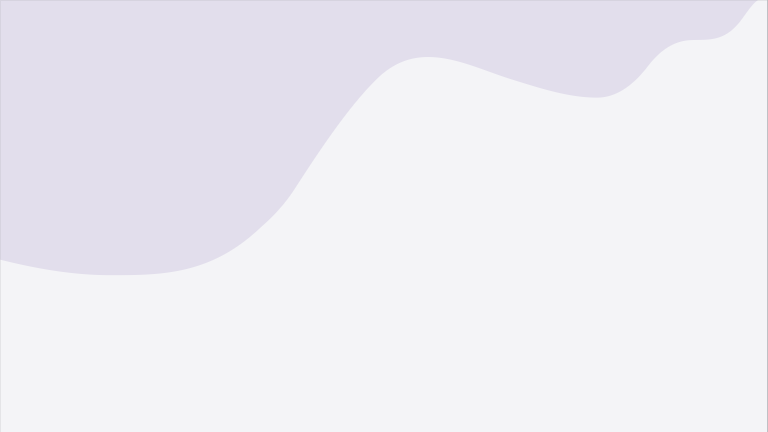
A WebGL 1 fragment shader for this background:

```glsl
precision highp float;
// A pale page with a lavender wave hanging from its top left corner.
// The wave's lower edge is a chain of cubic Hermite spans through a few
// knots; its slope gives a true edge distance for even smoothing.

uniform vec2 u_resolution;

const float ASPECT = 16.0 / 9.0;               // canvas height is one unit
const vec3 PAPER = vec3(0.957, 0.957, 0.969);
const vec3 LAVENDER = vec3(0.886, 0.871, 0.925);
const vec3 FRAME = vec3(0.70, 0.70, 0.72);
const float FRAME_WIDTH = 0.0023;
const float RIGHT_STRENGTH = 0.8;
const float FAINT_STRENGTH = 0.25;

// Knots of the wave edge: x, height, slope
const vec3 LEFT_EDGE   = vec3(0.000, 0.399, -0.25);
const vec3 BELLY       = vec3(0.255, 0.363, 0.0);
const vec3 RISE_START  = vec3(0.593, 0.464, 0.90);
const vec3 RISE_STEEP  = vec3(0.683, 0.564, 1.55);
const vec3 SHOULDER    = vec3(0.870, 0.815, 1.0);
const vec3 CREST       = vec3(0.991, 0.868, 0.0);
const vec3 DESCENT     = vec3(1.185, 0.816, -0.31);
const vec3 TROUGH      = vec3(1.382, 0.774, 0.0);
const vec3 SECOND_RISE = vec3(1.500, 0.847, 1.30);
const vec3 LEDGE       = vec3(1.597, 0.907, 0.06);
const vec3 LAST_RISE   = vec3(1.708, 0.944, 1.15);
const vec3 TOP_EXIT    = vec3(1.755, 1.000, 0.60);
const vec3 OUTSIDE     = vec3(1.800, 1.030, 0.60);

// Writes height and slope into edge when x lies between knots a and b
void span(float x, vec3 a, vec3 b, inout vec2 edge) {
  if (x < a.x || x > b.x) return;
  float w = b.x - a.x;
  float t = (x - a.x) / w;
  float m = a.z * w;
  float n = b.z * w;
  float rise = b.y - a.y;
  float quad = 3.0 * rise - 2.0 * m - n;
  float cubic = m + n - 2.0 * rise;
  edge.x = a.y + t * (m + t * (quad + t * cubic));
  edge.y = (m + t * (2.0 * quad + 3.0 * t * cubic)) / w;
}

vec2 waveEdge(float x) {
  vec2 edge = OUTSIDE.yz;
  span(x, LEFT_EDGE, BELLY, edge);
  span(x, BELLY, RISE_START, edge);
  span(x, RISE_START, RISE_STEEP, edge);
  span(x, RISE_STEEP, SHOULDER, edge);
  span(x, SHOULDER, CREST, edge);
  span(x, CREST, DESCENT, edge);
  span(x, DESCENT, TROUGH, edge);
  span(x, TROUGH, SECOND_RISE, edge);
  span(x, SECOND_RISE, LEDGE, edge);
  span(x, LEDGE, LAST_RISE, edge);
  span(x, LAST_RISE, TOP_EXIT, edge);
  span(x, TOP_EXIT, OUTSIDE, edge);
  return edge;
}

// Coverage of a hairline along a border, from the distance to that border
float hairline(float dist, float pixel) {
  return clamp((FRAME_WIDTH - dist) / pixel + 0.5, 0.0, 1.0);
}

void main() {
  vec2 p = gl_FragCoord.xy / u_resolution * vec2(ASPECT, 1.0);
  float pixel = 1.0 / u_resolution.y;

  // Wave
  vec2 edge = waveEdge(p.x);
  float dist = (p.y - edge.x) / sqrt(1.0 + edge.y * edge.y);
  vec3 color = mix(PAPER, LAVENDER, clamp(dist / pixel + 0.5, 0.0, 1.0));

  // Hairline frame: faint at the left and top, stronger at the right
  float faint = max(hairline(p.x, pixel), hairline(1.0 - p.y, pixel));
  color = mix(color, FRAME, FAINT_STRENGTH * faint);
  color = mix(color, FRAME, RIGHT_STRENGTH * hairline(ASPECT - p.x, pixel));

  gl_FragColor = vec4(color, 1.0);
}
```
